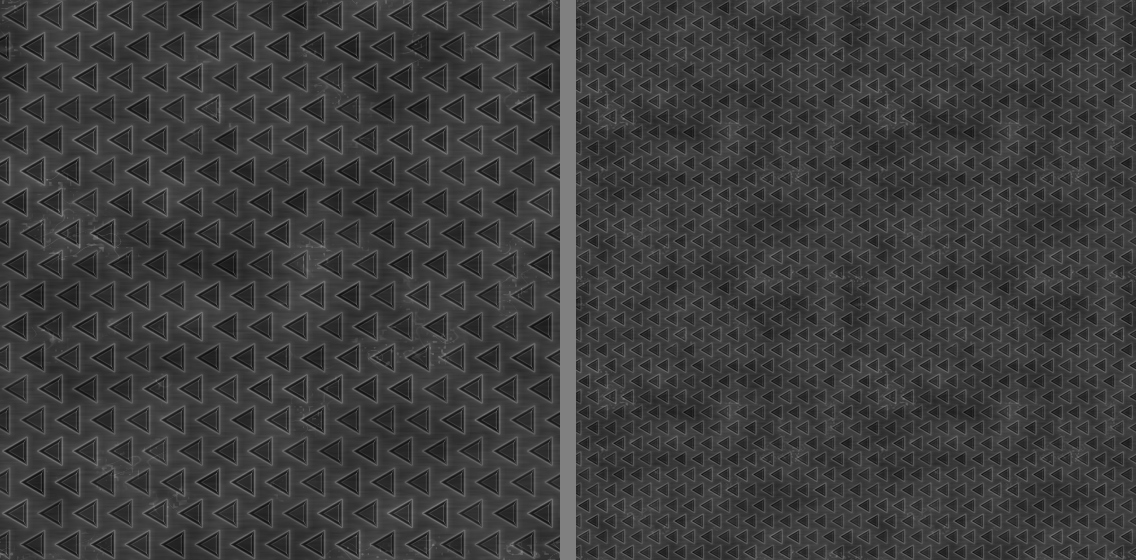
Left, the tile; right, the same tile 2 across and 2 down.
Write a WebGL 1 fragment shader that draws this texture.

```glsl
precision highp float;
uniform vec2 u_resolution;

float hash(vec2 p) {
  vec3 q = fract(p.xyx * 0.1031);
  q += dot(q, q.yzx + 33.33);
  return fract((q.x + q.y) * q.z);
}

// Value noise that wraps after a whole number of cells
float noise(vec2 p, vec2 period) {
  vec2 i = floor(p), f = fract(p);
  f = f * f * (3.0 - 2.0 * f);
  vec2 a = mod(i, period), b = mod(i + 1.0, period);
  return mix(mix(hash(a), hash(vec2(b.x, a.y)), f.x),
             mix(hash(vec2(a.x, b.y)), hash(b), f.x), f.y);
}

float layer(vec2 uv, vec2 period) {
  return noise(uv * period, period);
}

float clouds(vec2 uv, float cells) {
  float sum = 0.0, weight = 0.5;
  for (int i = 0; i < 4; i++) {
    sum += weight * layer(uv + 0.37 * float(i), vec2(cells));
    cells *= 2.0;
    weight *= 0.5;
  }
  return sum / 0.9375;
}

// Signed distance to an equilateral triangle pointing left
float triangleDistance(vec2 p, float halfSide) {
  const float k = 1.7320508;
  p = vec2(abs(p.y) - halfSide, halfSide / k - p.x);
  if (p.x + k * p.y > 0.0) p = vec2(p.x - k * p.y, -k * p.x - p.y) * 0.5;
  p.x -= clamp(p.x, -2.0 * halfSide, 0.0);
  return -length(p) * sign(p.y);
}

float bump(float x, float width) {
  return exp(-x * x / (width * width));
}

void main() {
  vec2 uv = gl_FragCoord.xy / u_resolution;
  vec2 grid = vec2(16.0, 18.0);
  vec2 cell = uv * grid;
  float pixel = 16.0 / u_resolution.x;

  // Nearest triangle among three staggered rows
  float d = 9.0;
  vec2 local = vec2(0.0), id = vec2(0.0);
  for (int j = -1; j <= 1; j++) {
    float row = floor(cell.y) + float(j);
    float x = cell.x - 0.43 + 0.5 * mod(row + 1.0, 2.0);
    float column = floor(x + 0.5);
    vec2 p = vec2(x - column - 0.111, (cell.y - row - 0.5) * grid.x / grid.y);
    float dist = triangleDistance(p, 0.385);
    if (dist < d) {
      d = dist;
      local = p;
      id = mod(vec2(column, row), grid);
    }
  }
  float tone = hash(id + 3.7);
  float wear = hash(id + 51.3);

  // Brushed grain and uneven staining
  float grain = layer(uv, vec2(14.0, 230.0)) + layer(uv + 0.31, vec2(45.0, 380.0)) - 1.0;
  float stain = clouds(uv, 9.0) - 0.5;
  float smudge = clouds(uv + 0.53, 24.0) - 0.5;

  // Plate with a soft glow and a bright rim around each triangle
  float plate = 0.205 + 0.026 * grain + 0.13 * stain + 0.06 * smudge;
  float outside = max(d, 0.0);
  plate += (0.075 + 0.03 * wear) * exp(-outside / 0.085);
  plate += (0.085 + 0.06 * wear) * bump(d - 0.012, 0.026);

  // Recessed floor, dark groove and thin inner ridge
  float slant = dot(vec2(-0.5, 0.866), vec2(local.x, abs(local.y)));
  float rightSide = smoothstep(-0.02, 0.02, local.x - slant);
  float recess = 0.135 + 0.045 * tone + 0.02 * grain + 0.07 * stain + 0.05 * smudge;
  recess -= 0.06 * bump(d + 0.045, 0.026);
  recess += (0.05 + 0.06 * rightSide + 0.05 * wear) * bump(d + 0.085, 0.016);
  recess += 0.17 * bump(local.x - slant, 0.022) * bump(d + 0.06, 0.04);
  recess += 0.05 * rightSide * bump(d + 0.03, 0.018);
  float shade = mix(recess, plate, smoothstep(-0.018 - pixel * 0.5, 0.006 + pixel * 0.5, d));

  // Scattered scuffs, specks and hairline scratches
  float worn = smoothstep(0.63, 0.82, clouds(uv + 0.17, 11.0));
  float specks = smoothstep(0.72, 0.95, layer(uv, vec2(190.0)));
  vec2 skew = vec2(uv.x + uv.y, 2.0 * uv.y - uv.x);
  float hairline = bump(layer(skew, vec2(31.0, 17.0)) - 0.5, 0.025);
  shade += worn * (0.02 + 0.13 * specks + 0.08 * hairline);

  gl_FragColor = vec4(vec3(clamp(shade, 0.06, 0.5)), 1.0);
}
```
